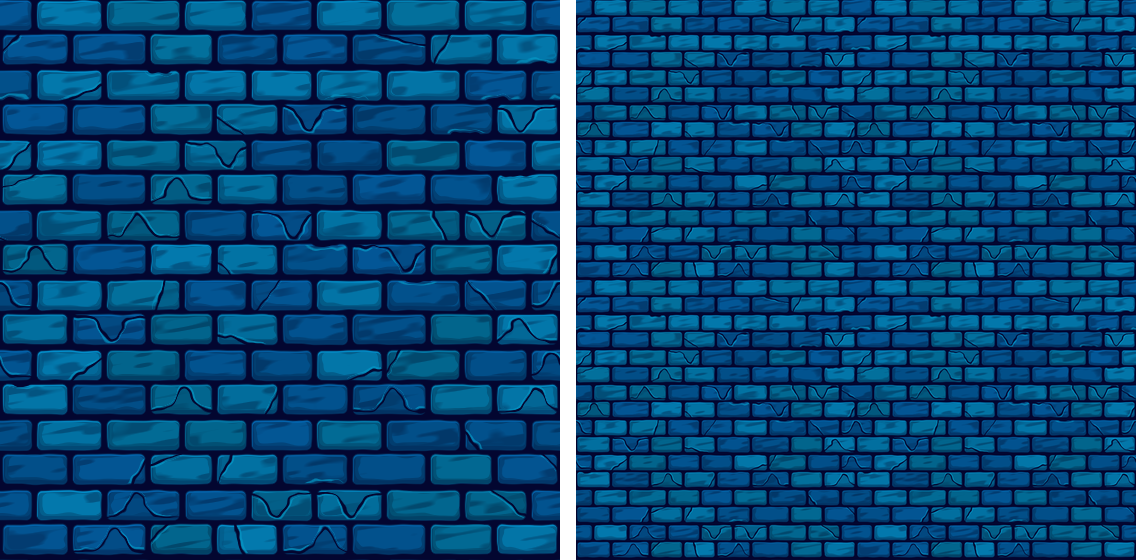
Left: one tile. Right: repeated 2 by 2.
A WebGL 1 fragment shader for this texture:

```glsl
precision highp float;

uniform vec2 u_resolution;

#define ROWS 16.0
#define BAY 8.0
#define ROW_SHIFT 0.98
#define HALF_GAP 0.065
#define HALF_HEIGHT 0.44
#define CORNER 0.16
#define DAMAGE 0.46
#define MORTAR vec3(0.01, 0.025, 0.19)
#define BLUE vec3(0.01, 0.335, 0.58)
#define TEAL vec3(0.01, 0.43, 0.60)
#define AZURE vec3(0.01, 0.465, 0.665)
#define GLINT vec3(0.02, 0.60, 0.78)

float hash(vec2 p) {
  vec3 h = fract(vec3(p.xyx) * 0.1031);
  h += dot(h, h.yzx + 33.33);
  return fract((h.x + h.y) * h.z);
}

float noise(vec2 p) {
  vec2 i = floor(p), f = fract(p);
  f = f * f * (3.0 - 2.0 * f);
  return mix(mix(hash(i), hash(i + vec2(1, 0)), f.x),
             mix(hash(i + vec2(0, 1)), hash(i + vec2(1, 1)), f.x), f.y);
}

// Smooth coverage of a distance given in row heights
float fill(float d) {
  return clamp(0.5 - d * u_resolution.y / ROWS, 0.0, 1.0);
}

float roundBox(vec2 p, vec2 size, float r) {
  vec2 e = abs(p) - size + r;
  return length(max(e, 0.0)) + min(max(e.x, e.y), 0.0) - r;
}

float brickShape(vec2 p, vec2 size, vec2 seed) {
  return roundBox(p, size, CORNER) + 0.04 * (noise(p * 2.5 + seed) - 0.4);
}

// Signed distance to a slanted crack, a tongue-shaped crack or an edge chip
float crackLine(vec2 p, vec2 size, float kind, float a, float b) {
  if (kind < 0.2) {
    vec2 c = vec2((a - 0.5) * size.x, 0.48);
    return 0.13 - length((p - c) * vec2(0.35, 1.0));
  }
  if (kind < 0.45) {
    float x = (p.x - (a - 0.5) * size.x) / 0.32;
    float bell = 0.66 * exp(-x * x);
    float slope = 2.0 * x * bell / 0.32;
    return (p.y - 0.34 + bell) / sqrt(1.0 + slope * slope);
  }
  float angle = mix(0.3, 1.35, a);
  vec2 through = vec2(size.x - mix(0.2, 0.75, b * b), 0.22);
  return dot(p - through, vec2(cos(angle), sin(angle)));
}

void main() {
  vec2 uv = gl_FragCoord.xy / u_resolution;

  // Rows counted from the top, every other one shifted sideways
  float t = (1.0 - uv.y) * ROWS + 0.0625;
  float row = mod(floor(t), ROWS);
  float odd = mod(row, 2.0);
  float along = uv.x * 2.0 * BAY - ROW_SHIFT * (1.0 - odd);
  float bay = mod(floor(along / BAY), 2.0);
  float x = mod(along, BAY);

  // Four brick widths per bay
  vec2 span = x < 2.0 ? vec2(0.0, 2.0) : x < 4.23 ? vec2(2.0, 4.23)
            : x < 6.13 ? vec2(4.23, 6.13) : vec2(6.13, BAY);
  float column = step(2.0, x) + step(4.23, x) + step(6.13, x);
  vec2 id = vec2(column + 4.0 * bay, row);
  vec2 seed = id * 37.0;
  vec2 size = vec2(0.5 * (span.y - span.x) - HALF_GAP, HALF_HEIGHT);
  vec2 p = vec2(x - 0.5 * (span.x + span.y), 0.5 - fract(t) - 0.03 * odd);

  // Tint follows the column, with some bricks swapped
  float slot = odd > 0.5 ? column : 3.0 - column;
  if (hash(id + 71.0) < 0.28) slot = floor(4.0 * hash(id + 113.0));
  vec3 tint = slot < 1.5 ? BLUE : slot < 2.5 ? TEAL : AZURE;
  tint *= mix(0.91, 1.02, hash(id + 157.0));
  vec3 shade = tint * vec3(1.0, 0.79, 0.82);
  vec3 deep = tint * vec3(1.0, 0.64, 0.72);

  // Dark outline, shaded rim and lit face
  float body = brickShape(p, size, seed);
  vec3 color = mix(vec3(0.01, 0.15, 0.33), shade, fill(body + 0.025));
  float wobble = noise(p * vec2(2.0, 5.0) + seed + 11.0) - 0.5;
  float low = roundBox(p - vec2(0.03, 0.05), size - vec2(0.05, 0.08), CORNER);
  color = mix(color, deep, fill(body + 0.035) * (1.0 - fill(low + 0.04 * wobble)));
  float face = roundBox(p - vec2(0.04, 0.05), size - vec2(0.13, 0.13), 0.15);
  float lit = fill(face + 0.14 * wobble);
  color = mix(color, tint, lit);

  // Slanted grain streaks
  vec2 grain = vec2(p.x * 1.4, (p.y - 0.18 * p.x) * 6.5) + seed + 19.0;
  float streak = fill((0.69 - noise(grain)) / 7.0);
  color = mix(color, mix(shade, deep, 0.5), streak * fill(face - 0.03));

  // Bright upper edge
  float lowered = brickShape(p + vec2(-0.015, 0.04), size, seed);
  float rim = fill(body + 0.03) * (1.0 - fill(lowered + 0.03));
  color = mix(color, tint * 1.17, rim);

  // Cracks and chips, mirrored at random
  float open = 0.0;
  if (hash(id + 201.0) < DAMAGE) {
    vec2 flip = sign(vec2(hash(id + 233.0), hash(id + 269.0)) - 0.5);
    vec2 m = p * flip;
    float kind = hash(id + 307.0);
    float g = crackLine(m, size, kind, hash(id + 331.0), hash(id + 367.0));
    g += 0.11 * (noise(m * 4.5 + seed + 5.0) - 0.5);
    float rough = noise(m * 3.0 + seed + 23.0);
    open = fill(kind < 0.2 ? -g : abs(g) - 0.015 - 0.025 * rough);
    color = mix(color, shade, 0.6 * fill(-g) * lit);
    float glint = fill(abs(g + 0.07) - 0.026 * smoothstep(0.25, 0.7, rough));
    color = mix(color, GLINT, 0.7 * glint * fill(body + 0.04));
  }

  gl_FragColor = vec4(mix(MORTAR, color, fill(body) * (1.0 - open)), 1.0);
}
```
